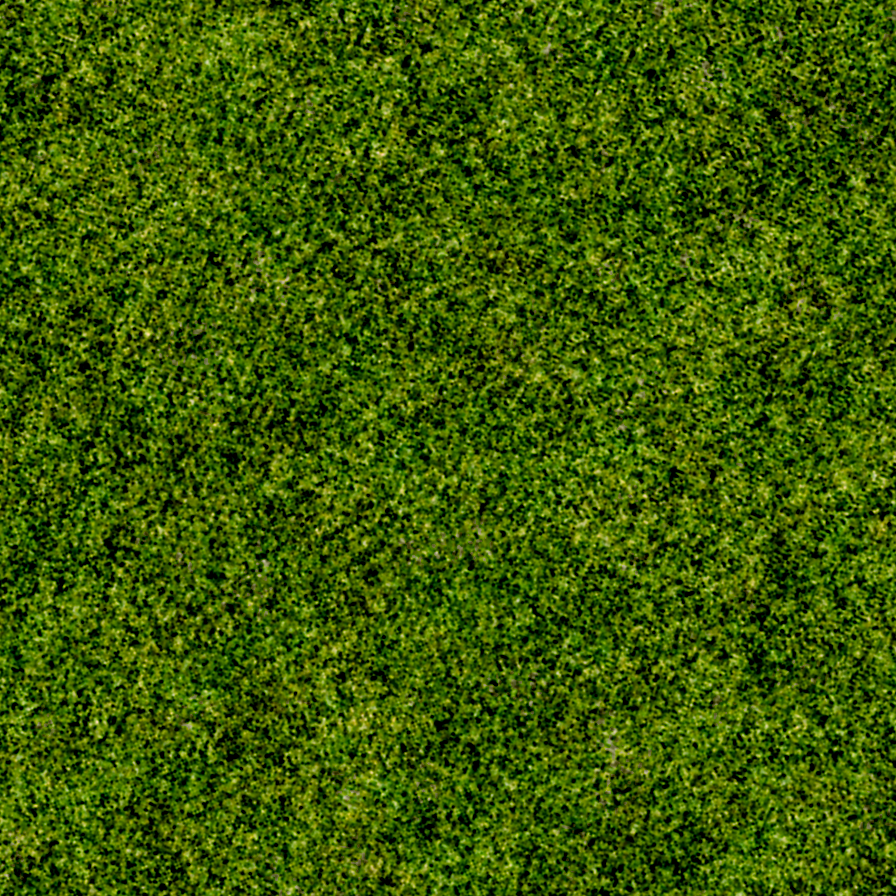
This texture is drawn by a WebGL 2 fragment shader. Its source:

```glsl
#version 300 es
precision highp float;
// Short mown grass seen from above: fine grains of light and shade.
// Octaves of rotated value noise sum to one bell-shaped tone, which drives
// a clipped green ramp; further noise shifts the hue and adds dry flecks.

uniform vec2 u_resolution;
out vec4 fragColor;

float hash(vec2 p) {
    return fract(sin(dot(p, vec2(127.1, 311.7))) * 43758.5453);
}

// Lattice value with a triangular distribution around zero
float bellHash(vec2 p) {
    return hash(p) + hash(p + 57.3) - 1.0;
}

// Smooth value noise, scaled to a standard deviation of about one
float noise(vec2 p) {
    vec2 cell = floor(p);
    vec2 f = fract(p);
    f = f * f * (3.0 - 2.0 * f);
    float low = mix(bellHash(cell), bellHash(cell + vec2(1.0, 0.0)), f.x);
    float high = mix(bellHash(cell + vec2(0.0, 1.0)), bellHash(cell + 1.0), f.x);
    return 3.3 * mix(low, high, f.y);
}

// Noise with a given number of cells per canvas, turned to hide its lattice
float layer(vec2 uv, float cells, float angle) {
    float c = cos(angle), s = sin(angle);
    return noise(mat2(c, s, -s, c) * uv * cells + angle * 19.0);
}

// Tone from blade-sized grains up to broad patches
float grassTone(vec2 uv) {
    float tone = 0.68 * layer(uv, 345.0, 0.4);
    tone += 0.86 * layer(uv, 250.0, 1.1);
    float cells = 110.0;
    float weight = 0.30;
    for (int i = 0; i < 4; i++) {
        tone += weight * layer(uv, cells, 1.9 + 0.8 * float(i));
        cells *= 0.42;
        weight *= 0.74;
    }
    return tone;
}

void main() {
    vec2 uv = gl_FragCoord.xy / u_resolution.y;
    float tone = grassTone(uv);

    // Clipped ramp: near-black shade, green, olive, pale tips
    vec3 color = vec3(0.23, 0.37, -0.27) + vec3(0.16, 0.16, 0.20) * tone;
    color.g -= 0.012 * tone * tone;

    // Hue drifts between cool green and yellow
    float warmth = 0.8 * layer(uv, 225.0, 2.3) + 0.4 * layer(uv, 26.0, 0.7);
    color += vec3(0.032, -0.008, 0.0) * warmth;
    color.b += 0.08 * layer(uv, 270.0, 2.9);

    // Sparse greyish flecks of dry matter, gathered in patches
    float patches = smoothstep(0.5, 1.6, layer(uv, 24.0, 1.5));
    float flecks = smoothstep(0.6, 1.4, layer(uv, 255.0, 0.2));
    vec3 dry = vec3(0.42, 0.38, 0.31) + 0.1 * tone;
    color = mix(color, dry, 0.75 * patches * flecks);

    fragColor = vec4(clamp(color, 0.0, 1.0), 1.0);
}
```
